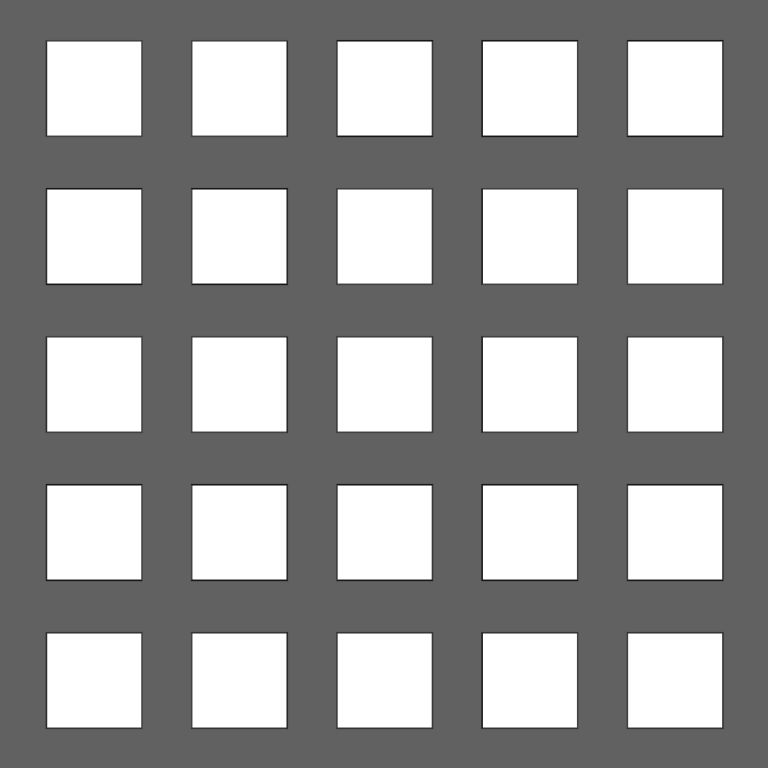
Reproduce this pattern procedurally as a WebGL 2 fragment shader.

```glsl
#version 300 es
precision highp float;
// Five by five grid of white squares on flat grey, wider apart down than across.
// Each square is a box distance per axis, edged by a hairline whose darkness
// varies with row, column and side.
uniform vec2 u_resolution;
out vec4 outColor;

// Darkness of the top and bottom hairlines; the upper two rows change after two columns.
float horizontalInk(vec2 cell) {
    float rowInk[5] = float[5](0.55, 0.9, 0.4, 0.38, 0.9);
    float ink = rowInk[int(cell.y)];
    if (cell.x < 2.0 && cell.y > 2.0) ink = 1.28 - ink;
    return ink;
}

// Darkness of the left and right hairlines, set by column.
float verticalInk(float column, bool rightSide) {
    float leftInk[5] = float[5](0.65, 0.35, 0.45, 0.85, 0.4);
    float rightInk[5] = float[5](0.35, 0.7, 0.5, 0.35, 0.55);
    return rightSide ? rightInk[int(column)] : leftInk[int(column)];
}

// Smoothed coverage of a box from its signed distances along each axis.
float boxCoverage(vec2 edge, vec2 pixel) {
    vec2 inside = clamp(0.5 - edge / pixel, 0.0, 1.0);
    return inside.x * inside.y;
}

void main() {
    vec2 pixel = 1.0 / u_resolution;
    vec2 uv = gl_FragCoord.xy * pixel;

    // Grid cell and position relative to its centre
    vec2 pitch = vec2(0.1891, 0.1927);
    vec2 fromMiddle = uv - vec2(0.5009, 0.4993);
    vec2 cell = clamp(floor(fromMiddle / pitch + 2.5), 0.0, 4.0);
    vec2 local = fromMiddle - (cell - 2.0) * pitch;
    vec2 edge = abs(local) - 0.0612;

    // Hairline just outside the square
    float ink = edge.x > edge.y ? verticalInk(cell.x, local.x > 0.0) : horizontalInk(cell);
    float frame = boxCoverage(edge - 0.0021, pixel);

    vec3 grey = vec3(0.38);
    vec3 black = vec3(0.06);
    vec3 white = vec3(1.0);
    vec3 color = mix(grey, black, frame * ink);
    color = mix(color, white, boxCoverage(edge, pixel));
    outColor = vec4(color, 1.0);
}
```
